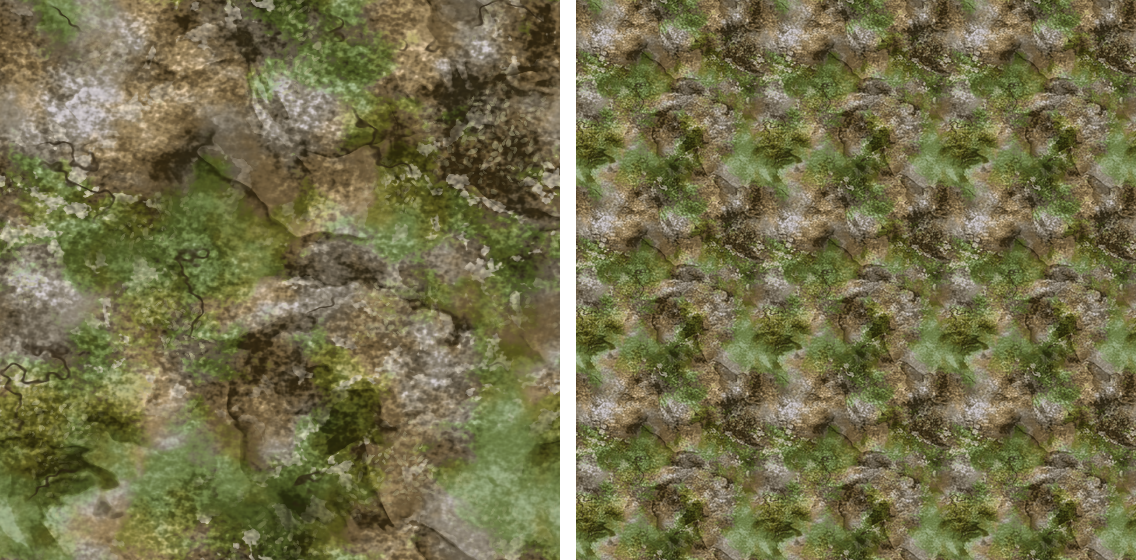
Left, the tile; right, the same tile 3 across and 3 down.
Write a WebGL 2 fragment shader that draws this texture.

```glsl
#version 300 es
precision highp float;

uniform vec2 u_resolution;
out vec4 fragColor;

float hash(vec2 cell) {
    return fract(sin(dot(cell, vec2(127.1, 311.7))) * 43758.5453);
}

// Whole cell numbers wrapped to 0 .. period - 1, safe against rounding
vec2 wrap(vec2 cell, vec2 period) {
    return floor(cell - period * floor((cell + 0.5) / period) + 0.5);
}

float cornerSlope(vec2 corner, vec2 offset, vec2 period, float seed) {
    float angle = 6.28318 * hash(wrap(corner, period) + seed * 7.31);
    return dot(vec2(cos(angle), sin(angle)), offset);
}

// Gradient noise that wraps after a whole number of cells
float noise(vec2 p, vec2 period, float seed) {
    vec2 i = floor(p), f = p - i;
    vec2 w = f * f * f * (f * (f * 6.0 - 15.0) + 10.0);
    vec2 e = vec2(1.0, 0.0);
    float low = mix(cornerSlope(i, f, period, seed),
                    cornerSlope(i + e, f - e, period, seed), w.x);
    float high = mix(cornerSlope(i + e.yx, f - e.yx, period, seed),
                     cornerSlope(i + 1.0, f - 1.0, period, seed), w.x);
    return mix(low, high, w.y);
}

float fbm(vec2 uv, vec2 period, int octaves, float seed) {
    float sum = 0.0, amplitude = 1.0;
    for (int i = 0; i < octaves; i++) {
        sum += amplitude * noise(uv * period, period, seed + float(i));
        period *= 2.0;
        amplitude *= 0.56;
    }
    return sum;
}

// Small leaf shapes, one turned ellipse per wrapped cell
float leaves(vec2 uv, float count) {
    vec2 p = uv * count, cell = floor(p);
    float cover = 0.0;
    for (int y = -1; y <= 1; y++) {
        for (int x = -1; x <= 1; x++) {
            vec2 c = cell + vec2(x, y);
            vec2 id = wrap(c, vec2(count));
            vec2 d = p - c - vec2(hash(id + 3.7), hash(id + 9.2));
            float a = 6.28318 * hash(id + 5.1);
            d = mat2(cos(a), sin(a), -sin(a), cos(a)) * d;
            float size = 0.3 + 0.35 * hash(id + 1.9);
            float leaf = 1.0 - smoothstep(0.65, 1.1, length(d * vec2(1.0, 1.7)) / size);
            cover = max(cover, leaf * (0.3 + 0.7 * hash(id + 6.4)));
        }
    }
    return cover;
}

vec3 ramp(vec3 dark, vec3 middle, vec3 light, vec3 pale, float tone) {
    vec3 c = mix(dark, middle, smoothstep(0.04, 0.42, tone));
    c = mix(c, light, smoothstep(0.42, 0.66, tone));
    return mix(c, pale, smoothstep(0.64, 0.92, tone));
}

// Shadow that is crisp on one side of a contour and fades on the other
float ledge(float height, float falloff) {
    return smoothstep(-0.03, 0.06, height) * exp(-falloff * max(height, 0.0));
}

void main() {
    vec2 uv = gl_FragCoord.xy / u_resolution;
    vec2 warp = vec2(fbm(uv, vec2(4.0), 3, 11.0), fbm(uv, vec2(4.0), 3, 23.0));
    vec2 p = uv + 0.04 * warp;

    // Broad light, sharp and hazy zones, fine relief
    float broad = fbm(p, vec2(3.0, 4.0), 4, 31.0);
    float focus = mix(0.45, 1.1, smoothstep(-0.35, 0.15, fbm(uv, vec2(4.0), 3, 41.0)));
    float relief = fbm(p, vec2(14.0, 18.0), 5, 53.0);
    float grain = fbm(uv, vec2(80.0, 96.0), 2, 61.0);
    float tone = 0.59 + 0.5 * broad + focus * (0.3 * relief + 0.24 * grain);

    // Crevices under stones
    float stone = fbm(p, vec2(2.0, 4.0), 5, 71.0);
    float slab = fbm(p + vec2(0.0, p.x), vec2(3.0, 3.0), 5, 83.0);
    float shade = ledge(stone, 5.0) * smoothstep(-0.2, 0.2, fbm(uv, vec2(4.0), 2, 97.0));
    shade = max(shade, ledge(slab, 5.0) * smoothstep(-0.1, 0.25, fbm(uv, vec2(3.0), 2, 103.0)));
    tone -= 0.58 * shade;

    // Bare rock and moss
    float hue = fbm(uv, vec2(5.0), 4, 113.0) + 0.3 * relief;
    vec3 rock = ramp(vec3(0.19, 0.16, 0.08), vec3(0.41, 0.365, 0.27),
                     vec3(0.56, 0.515, 0.41), vec3(0.77, 0.73, 0.67), tone);
    rock *= mix(vec3(1.05, 0.98, 0.86), vec3(0.98, 1.0, 1.1), smoothstep(-0.4, 0.3, hue));
    vec3 moss = ramp(vec3(0.17, 0.17, 0.05), vec3(0.32, 0.335, 0.13),
                     vec3(0.46, 0.48, 0.25), vec3(0.65, 0.65, 0.47), tone);
    moss *= mix(vec3(1.05, 0.98, 0.85), vec3(0.92, 1.02, 1.08), smoothstep(-0.4, 0.4, hue));
    float growth = fbm(p, vec2(3.0, 3.0), 5, 127.0) + focus * (0.3 * relief + 0.15 * grain);
    vec3 color = mix(rock, moss, smoothstep(-0.12, 0.12, growth - 0.02));

    // Pale lichen patches and leafy clusters
    float lit = min(focus, 1.0) * (1.0 - 0.9 * shade);
    float patches = smoothstep(0.18, 0.32, fbm(p, vec2(18.0, 20.0), 4, 139.0) + 0.15 * grain);
    patches *= smoothstep(-0.15, 0.2, fbm(uv, vec2(4.0), 3, 149.0));
    color = mix(color, vec3(0.73, 0.70, 0.64) * (1.0 + 0.2 * grain), 0.72 * patches * lit);
    float cluster = smoothstep(0.05, 0.35, fbm(uv, vec2(5.0), 4, 157.0) + 0.2 * relief);
    color = mix(color, vec3(0.70, 0.69, 0.53), 0.65 * leaves(uv + 0.01 * relief, 72.0) * cluster * lit);

    // Thin dark cracks
    float crack = 1.0 - smoothstep(0.005, 0.04, abs(fbm(uv, vec2(3.0, 4.0), 5, 167.0)));
    crack *= smoothstep(0.1, 0.4, fbm(uv, vec2(5.0), 2, 179.0));
    color = mix(color, vec3(0.17, 0.13, 0.07), 0.75 * crack);

    color *= 1.0 + 0.22 * focus * grain;
    fragColor = vec4(clamp(color, 0.0, 1.0), 1.0);
}
```
